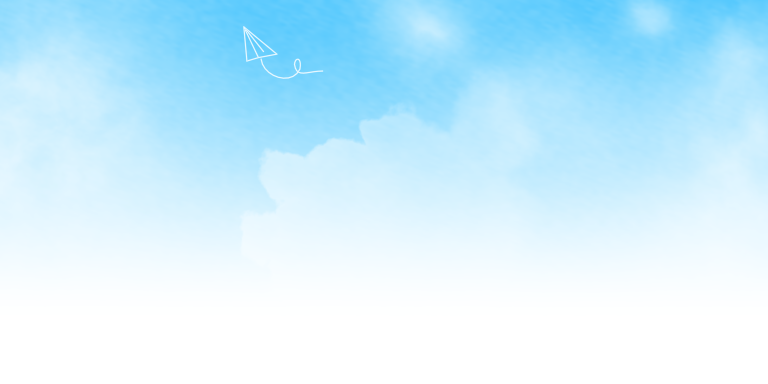
Give the GLSL for this background, as a Shadertoy shader.

```glsl
// Watercolour sky: white haze, a billowing cloud and a small paper plane with a looping trail.

const vec3 SKY_BLUE = vec3(0.30, 0.775, 0.99);
const vec3 PAPER_WHITE = vec3(1.0);
const float TOP_WHITENESS = 0.15;
const float WHITE_LEVEL = 0.15;    // height below which the sky is white
const float CLOUD_RIM = 0.43;
const float CLOUD_BODY = 0.25;
const float GRAIN = 0.07;
const float LINE_HALF_WIDTH = 0.0016;
const float LINE_OPACITY = 0.85;
const int TRAIL_STEPS = 10;

// Soft washes: centre, radius, opacity (negative deepens the blue)
const vec4 WASHES[12] = vec4[12](
    vec4(0.08, 0.68, 0.36, 0.60), vec4(1.14, 0.91, 0.10, 0.48),
    vec4(1.06, 1.00, 0.09, 0.25), vec4(1.70, 0.96, 0.06, 0.45),
    vec4(1.91, 0.86, 0.09, 0.38), vec4(1.95, 0.62, 0.25, 0.46),
    vec4(1.47, 0.70, 0.16, 0.28), vec4(1.31, 0.73, 0.13, 0.18),
    vec4(1.80, 0.38, 0.13, 0.28), vec4(1.92, 1.01, 0.16, -0.22),
    vec4(0.68, 0.98, 0.25, -0.09), vec4(1.56, 0.98, 0.12, -0.09));

// Cloud billows: centre, radius
const vec3 BILLOWS[10] = vec3[10](
    vec3(0.755, 0.526, 0.085), vec3(0.846, 0.520, 0.100),
    vec3(0.917, 0.570, 0.090), vec3(1.010, 0.640, 0.085),
    vec3(1.120, 0.570, 0.095), vec3(1.260, 0.740, 0.075),
    vec3(1.276, 0.635, 0.105), vec3(0.690, 0.390, 0.080),
    vec3(0.885, 0.375, 0.200), vec3(1.146, 0.390, 0.230));

float hash(vec2 p) {
    return fract(sin(dot(p, vec2(127.1, 311.7))) * 43758.5453);
}

float noise(vec2 p) {
    vec2 i = floor(p), f = fract(p);
    f = f * f * (3.0 - 2.0 * f);
    return mix(mix(hash(i), hash(i + vec2(1, 0)), f.x),
               mix(hash(i + vec2(0, 1)), hash(i + vec2(1, 1)), f.x), f.y);
}

float fbm(vec2 p) {
    float sum = 0.0, amplitude = 0.5;
    for (int i = 0; i < 5; i++) {
        sum += amplitude * noise(p);
        p = mat2(1.6, 1.2, -1.2, 1.6) * p + 7.3;
        amplitude *= 0.5;
    }
    return sum;
}

float segmentDistance(vec2 p, vec2 a, vec2 b) {
    vec2 ab = b - a;
    return length(p - a - ab * clamp(dot(p - a, ab) / dot(ab, ab), 0.0, 1.0));
}

vec2 bezier(vec2 a, vec2 b, vec2 c, vec2 d, float t) {
    float s = 1.0 - t;
    return s * s * s * a + 3.0 * s * t * (s * b + t * c) + t * t * t * d;
}

float curveDistance(vec2 p, vec2 a, vec2 b, vec2 c, vec2 d) {
    float nearest = 1e3;
    vec2 previous = a;
    for (int i = 1; i <= TRAIL_STEPS; i++) {
        vec2 next = bezier(a, b, c, d, float(i) / float(TRAIL_STEPS));
        nearest = min(nearest, segmentDistance(p, previous, next));
        previous = next;
    }
    return nearest;
}

float planeDistance(vec2 p) {
    vec2 nose = vec2(0.635, 0.930), left = vec2(0.643, 0.841);
    vec2 right = vec2(0.721, 0.859), fold = vec2(0.673, 0.850), keel = vec2(0.686, 0.866);
    float d = min(segmentDistance(p, nose, left), segmentDistance(p, left, fold));
    d = min(d, min(segmentDistance(p, fold, right), segmentDistance(p, right, nose)));
    return min(d, min(segmentDistance(p, nose, fold), segmentDistance(p, nose, keel)));
}

float trailDistance(vec2 p) {
    vec2 start = vec2(0.680, 0.846), loopIn = vec2(0.781, 0.820), loopOut = vec2(0.767, 0.832);
    float d = curveDistance(p, start, vec2(0.685, 0.800), vec2(0.760, 0.775), loopIn);
    d = min(d, curveDistance(p, loopIn, vec2(0.787, 0.852), vec2(0.768, 0.852), loopOut));
    return min(d, curveDistance(p, loopOut, vec2(0.772, 0.795), vec2(0.800, 0.815), vec2(0.840, 0.815)));
}

float cloudOpacity(vec2 p) {
    float d = 1e3;
    for (int i = 0; i < 10; i++) d = min(d, length(p - BILLOWS[i].xy) - BILLOWS[i].z);
    d += (fbm(p * 13.0) - 0.48) * 0.09;
    float softness = mix(0.007, 0.05, smoothstep(0.95, 1.4, p.x));
    float body = mix(CLOUD_BODY, CLOUD_RIM, exp(min(d, 0.0) * 12.0));
    body *= mix(1.0, 0.72, smoothstep(0.85, 1.1, p.x)) * mix(0.75, 1.25, fbm(p * 8.0 + 4.0));
    return body * smoothstep(-softness, softness, -d) * smoothstep(0.12, 0.42, p.y);
}

void mainImage(out vec4 fragColor, in vec2 fragCoord) {
    vec2 p = fragCoord / iResolution.y;
    float pixel = 1.0 / iResolution.y;

    // Vertical wash
    float blueness = (1.0 - TOP_WHITENESS) * smoothstep(WHITE_LEVEL, 1.0, p.y);

    // Haze and wisps with ragged edges
    vec2 warped = p + 0.10 * (vec2(fbm(p * 7.0), fbm(p * 7.0 + 19.0)) - 0.48);
    float mottling = mix(0.55, 1.5, fbm(warped * 9.0 + 3.0));
    for (int i = 0; i < 12; i++) {
        vec2 offset = (warped - WASHES[i].xy) / WASHES[i].z;
        blueness *= 1.0 - WASHES[i].w * mottling * exp(-dot(offset, offset));
    }
    blueness *= 1.0 - cloudOpacity(p);

    // Slanted paper grain
    vec2 grainSpace = mat2(0.94, 0.34, -0.34, 0.94) * p * vec2(45.0, 130.0);
    blueness *= 1.0 + GRAIN * (noise(grainSpace) + noise(p * 60.0) - 1.0);
    vec3 color = mix(PAPER_WHITE, SKY_BLUE, clamp(blueness, 0.0, 1.0));

    // Paper plane and trail
    float lineDistance = min(planeDistance(p), trailDistance(p));
    float line = 1.0 - smoothstep(LINE_HALF_WIDTH - 0.7 * pixel, LINE_HALF_WIDTH + 0.7 * pixel, lineDistance);
    color = mix(color, PAPER_WHITE, LINE_OPACITY * line);
    fragColor = vec4(color, 1.0);
}
```
